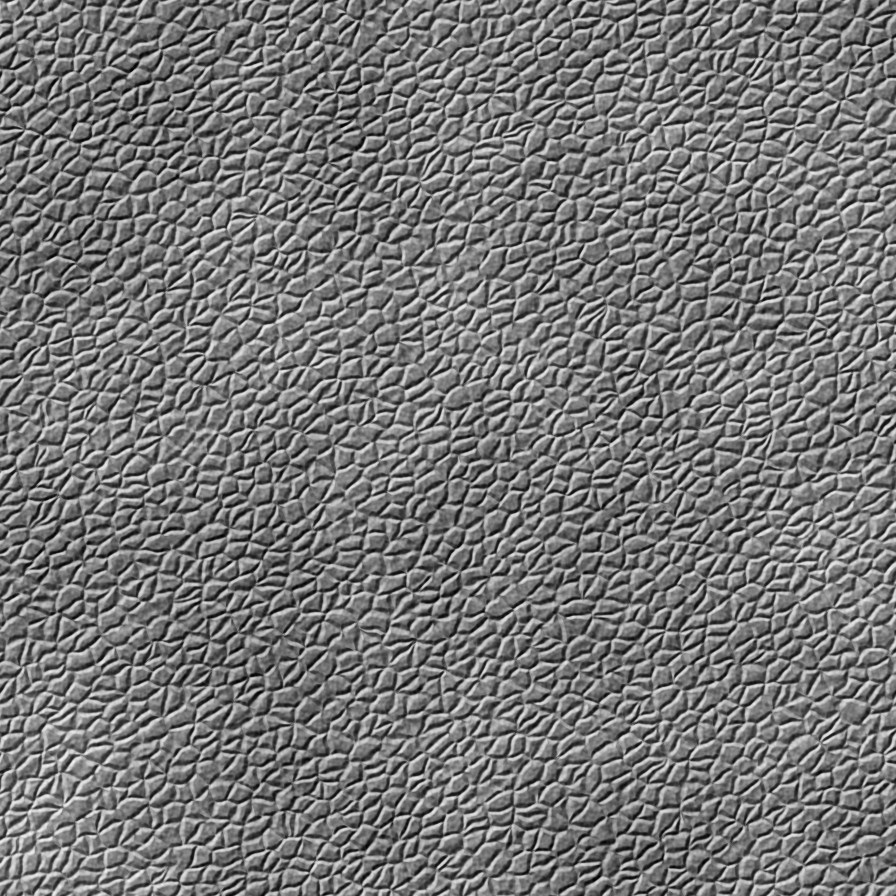
Give the GLSL for this texture, as a WebGL 2 fragment shader.

```glsl
#version 300 es
precision highp float;

uniform vec2 u_resolution;
out vec4 fragColor;

vec2 hash2(vec2 p) {
  vec3 q = fract(p.xyx * vec3(0.1031, 0.1030, 0.0973));
  q += dot(q, q.yzx + 33.33);
  return fract((q.xx + q.yz) * q.zy);
}

vec2 gradient(vec2 cell) {
  float angle = 6.2832 * hash2(cell).x;
  return vec2(cos(angle), sin(angle));
}

// Gradient noise, roughly -0.7 to 0.7
float gradientNoise(vec2 p) {
  vec2 i = floor(p), f = p - i;
  vec2 u = f * f * f * (f * (f * 6.0 - 15.0) + 10.0);
  vec2 x = vec2(1.0, 0.0);
  float low = mix(dot(gradient(i), f), dot(gradient(i + x), f - x), u.x);
  float high = mix(dot(gradient(i + x.yx), f - x.yx), dot(gradient(i + 1.0), f - 1.0), u.x);
  return mix(low, high, u.y);
}

vec2 noisePair(vec2 p) {
  return vec2(gradientNoise(p), gradientNoise(p + vec2(37.2, 81.7)));
}

mat2 rotation(float angle) {
  float c = cos(angle), s = sin(angle);
  return mat2(c, -s, s, c);
}

// Distance to the nearest border between scattered cells
float cellBorder(vec2 p) {
  vec2 base = floor(p), f = p - base;
  vec2 nearestOffset = vec2(0.0), nearest = vec2(0.0);
  float best = 8.0;
  for (int y = -1; y <= 1; y++)
    for (int x = -1; x <= 1; x++) {
      vec2 offset = vec2(x, y);
      vec2 toSeed = offset + hash2(base + offset) - f;
      float d = dot(toSeed, toSeed);
      if (d < best) { best = d; nearest = toSeed; nearestOffset = offset; }
    }
  float border = 8.0;
  for (int y = -2; y <= 2; y++)
    for (int x = -2; x <= 2; x++) {
      vec2 offset = nearestOffset + vec2(x, y);
      vec2 toSeed = offset + hash2(base + offset) - f;
      vec2 between = toSeed - nearest;
      if (dot(between, between) > 0.0001)
        border = min(border, dot(0.5 * (nearest + toSeed), normalize(between)));
    }
  return border;
}

// Pebbled hide: raised cells, long diagonal creases and fine wrinkles
float hideHeight(vec2 p, float cells, float tilt) {
  vec2 bent = p + 0.012 * noisePair(p * 5.0) + 0.0045 * noisePair(p * 65.0);
  vec2 along = rotation(tilt) * bent;
  float border = cellBorder(along * cells * vec2(0.83, 1.17));
  float grooveWidth = 0.27 + 0.12 * gradientNoise(p * 30.0);
  float pebble = smoothstep(-0.03, grooveWidth, border);
  float crease = 1.0 - smoothstep(0.0, 0.16, abs(gradientNoise(along * vec2(9.0, 27.0))));
  float wrinkles = 0.30 * gradientNoise(p * 105.0) + 0.13 * gradientNoise(p * 210.0);
  return pebble - 0.30 * crease + wrinkles;
}

// Relief seen from the light: slopes facing it are positive
float relief(vec2 p, vec2 toLight, float reach) {
  vec2 e = toLight * reach;
  return hideHeight(p - e, 50.0, 0.62) - hideHeight(p + e, 50.0, 0.62);
}

// Broad uneven tone across the hide
float mottle(vec2 p) {
  return 0.09 * gradientNoise(p * 3.5 + 4.3) + 0.07 * gradientNoise(p * 9.0 + 11.0);
}

void main() {
  vec2 p = gl_FragCoord.xy / min(u_resolution.x, u_resolution.y);

  // Embossed light from the upper left, softly limited
  float slope = relief(p, normalize(vec2(-0.6, 0.8)), 0.0015);
  float tone = 0.465 + 0.42 * tanh(1.55 * slope);

  // Uneven dye and fine surface grain
  tone += mottle(p) + 0.10 * gradientNoise(p * 240.0 + 7.0);

  fragColor = vec4(vec3(clamp(tone, 0.0, 1.0)), 1.0);
}
```
